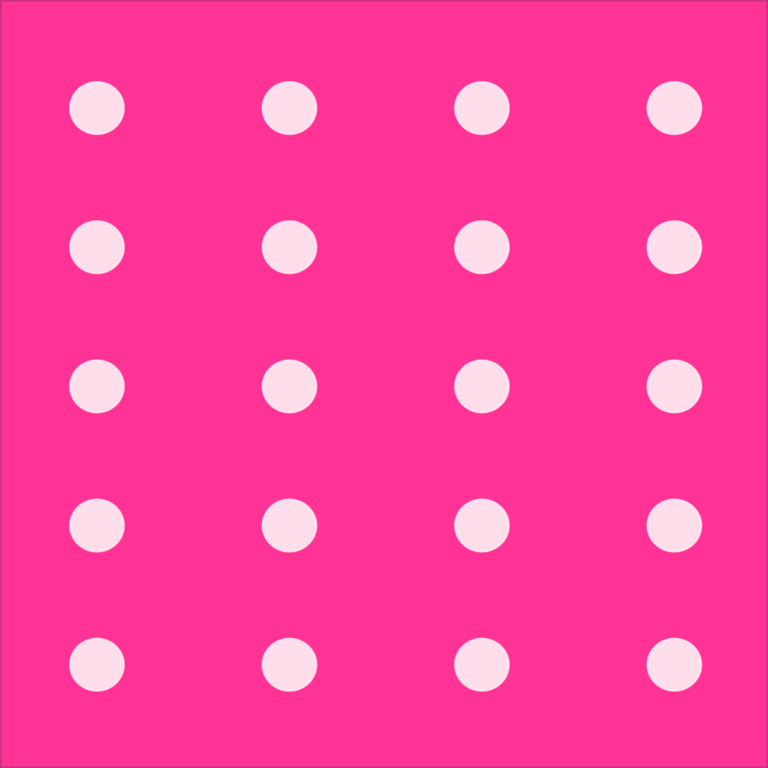
A Shadertoy shader for this pattern:

```glsl
const vec2 DOT_COUNT = vec2(4.0, 5.0);
const vec2 FIRST_DOT = vec2(0.1263, 0.1345);
const vec2 DOT_SPACING = vec2(0.2506, 0.1812);
const vec2 DOT_RADIUS = vec2(0.0361, 0.0350);
const float EDGE_SOFTNESS = 0.0013;
const float RIM_WIDTH = 0.0016;
const float RIM_STRENGTH = 0.35;
const float BORDER_WIDTH = 0.0020;

const vec3 GROUND_COLOR = vec3(1.00, 0.20, 0.59);
const vec3 DOT_COLOR = vec3(1.00, 0.87, 0.92);
const vec3 RIM_COLOR = vec3(1.00, 0.96, 0.98);
const vec3 BORDER_COLOR = vec3(0.78, 0.19, 0.48);

// Approximate signed distance to an axis-aligned ellipse
float ellipseDistance(vec2 p, vec2 radius) {
    return (length(p / radius) - 1.0) * min(radius.x, radius.y);
}

// Signed distance to the nearest dot of the finite grid
float dotGridDistance(vec2 uv) {
    vec2 cell = floor((uv - FIRST_DOT) / DOT_SPACING + 0.5);
    cell = clamp(cell, vec2(0.0), DOT_COUNT - 1.0);
    return ellipseDistance(uv - FIRST_DOT - cell * DOT_SPACING, DOT_RADIUS);
}

void mainImage(out vec4 fragColor, in vec2 fragCoord) {
    vec2 uv = fragCoord / iResolution.xy;
    float pixel = 1.0 / min(iResolution.x, iResolution.y);
    float soft = max(EDGE_SOFTNESS, 0.75 * pixel);

    // Dots with a faint pale rim just inside the edge
    float dist = dotGridDistance(uv);
    float rim = 1.0 - smoothstep(0.0, RIM_WIDTH, abs(dist + RIM_WIDTH));
    vec3 dotColor = mix(DOT_COLOR, RIM_COLOR, RIM_STRENGTH * rim);
    vec3 color = mix(GROUND_COLOR, dotColor, 1.0 - smoothstep(-soft, soft, dist));

    // Thin dark line around the canvas
    vec2 toEdge = min(uv, 1.0 - uv);
    float edgeDistance = min(toEdge.x, toEdge.y);
    float border = clamp((BORDER_WIDTH - edgeDistance) / pixel + 0.5, 0.0, 1.0);
    color = mix(color, BORDER_COLOR, border);

    fragColor = vec4(color, 1.0);
}
```
